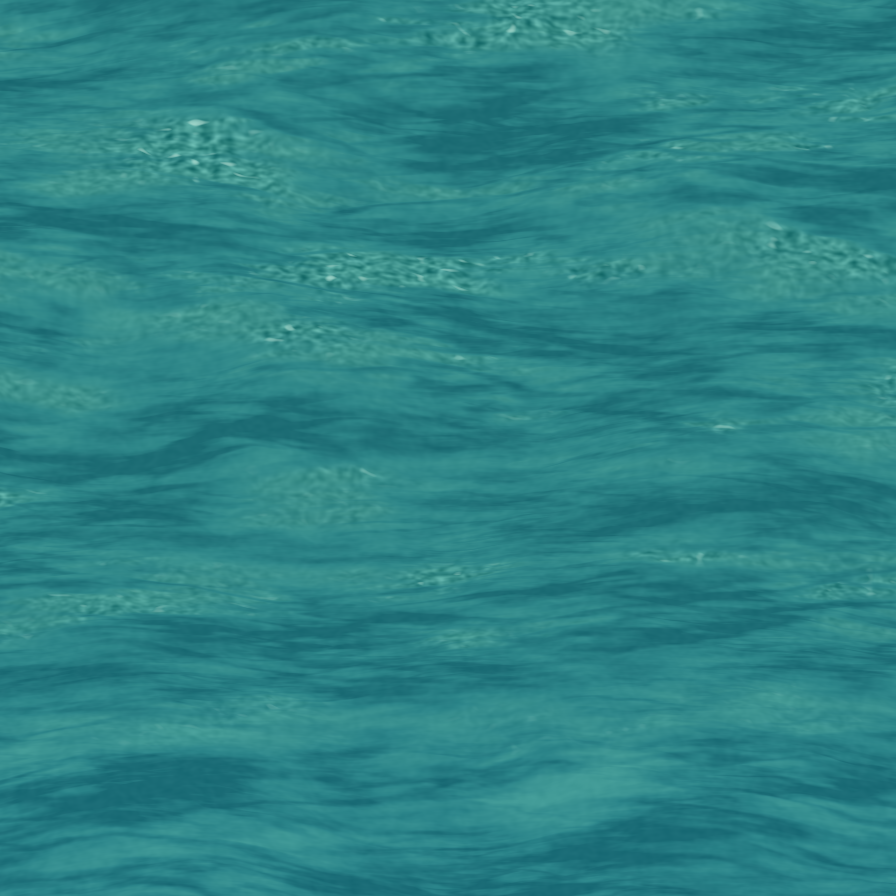
Write a Shadertoy shader that draws this texture.

```glsl
// Rippled turquoise water with dark slanting streaks and glittering shallow patches.

const vec3 DEEP = vec3(0.110, 0.425, 0.455);
const vec3 BODY = vec3(0.178, 0.525, 0.535);
const vec3 PALE = vec3(0.255, 0.600, 0.580);
const vec3 SILT = vec3(0.238, 0.552, 0.522);
const vec3 GLINT = vec3(0.740, 0.900, 0.850);

const vec2 SWELL_SCALE = vec2(2.2, 11.5);
const vec2 STREAK_SCALE = vec2(2.6, 21.0);
const vec2 WISP_SCALE = vec2(5.5, 44.0);
const vec2 RIPPLE_SCALE = vec2(11.0, 66.0);
const vec2 GRAIN_SCALE = vec2(72.0, 135.0);
const vec2 GLINT_SCALE = vec2(48.0, 120.0);
const float BEND = 0.06;
const float BRIGHTNESS = 0.70;
const float SWELL_CONTRAST = 0.80;
const float STREAK_DEPTH = 0.42;
const float WISP_DEPTH = 0.24;
const float RIPPLE_CONTRAST = 0.36;
const float GRAIN_CONTRAST = 0.21;

float hash(vec2 cell) {
    vec3 q = fract(cell.xyx * vec3(0.1031, 0.1030, 0.0973));
    q += dot(q, q.yzx + 33.33);
    return fract((q.x + q.y) * q.z);
}

vec2 gradient(vec2 cell) {
    float angle = 6.2832 * hash(cell);
    return vec2(cos(angle), sin(angle));
}

// Gradient noise, centred on zero
float noise(vec2 p) {
    vec2 i = floor(p), f = p - i;
    vec2 u = f * f * f * (f * (f * 6.0 - 15.0) + 10.0);
    vec2 e = vec2(1.0, 0.0);
    float low = mix(dot(gradient(i), f), dot(gradient(i + e), f - e), u.x);
    float high = mix(dot(gradient(i + e.yx), f - e.yx),
                     dot(gradient(i + 1.0), f - 1.0), u.x);
    return mix(low, high, u.y);
}

float fbm(vec2 p) {
    float sum = 0.0, amplitude = 1.0;
    for (int k = 0; k < 4; k++) {
        sum += amplitude * noise(p);
        p = p * 2.03 + vec2(17.3, 9.1);
        amplitude *= 0.5;
    }
    return sum;
}

// Tapered dark lines along the zero crossings of tilted, stretched noise
float streaks(vec2 p, vec2 scale, float tilt, float seed) {
    vec2 q = vec2(p.x, p.y - tilt * p.x) * scale + seed;
    float line = 1.0 - smoothstep(0.0, 0.24, abs(fbm(q)));
    float reach = smoothstep(-0.15, 0.22, noise(q * vec2(0.7, 0.35) + 41.0));
    return line * reach;
}

void mainImage(out vec4 fragColor, in vec2 fragCoord) {
    vec2 uv = fragCoord / iResolution.y;

    // Bend the long bands so they rise and fall across the canvas
    vec2 p = uv + 20.0;
    p.y += BEND * noise(uv * vec2(2.3, 3.5) + 5.0);
    p.y += 0.006 * noise(uv * vec2(9.0, 18.0) + 60.0);

    // Swell, streaks and small ripples
    float swell = fbm(vec2(p.x, p.y - 0.04 * p.x) * SWELL_SCALE);
    float dark = max(streaks(p, STREAK_SCALE, 0.11, 3.0),
                     streaks(p, STREAK_SCALE, -0.09, 77.0));
    float wisps = max(streaks(p, WISP_SCALE, 0.06, 19.0),
                      streaks(p, WISP_SCALE, -0.06, 53.0));
    float ripple = fbm(vec2(p.x, p.y - 0.03 * p.x) * RIPPLE_SCALE);
    float nearShade = 1.0 - smoothstep(0.0, 0.45, uv.y);
    float tone = BRIGHTNESS + SWELL_CONTRAST * swell - STREAK_DEPTH * dark
               - WISP_DEPTH * wisps + RIPPLE_CONTRAST * ripple - 0.15 * nearShade;
    tone = clamp(tone, 0.0, 1.1);

    vec3 color = mix(DEEP, BODY, clamp(tone * 2.0, 0.0, 1.0));
    color = mix(color, PALE, max(tone * 2.0 - 1.0, 0.0));
    color += vec3(-0.010, -0.004, 0.008) * nearShade;

    // Grainy, greyer patches on the bright crests, fading toward the bottom
    float patchArea = smoothstep(-0.08, 0.30, swell - 0.30 * dark - 0.1 * wisps + 0.03)
                    * smoothstep(0.08, 0.42, uv.y);
    vec2 g = p + 0.006 * vec2(noise(uv * 23.0), noise(uv * 27.0 + 31.0));
    float grain = noise(g * GRAIN_SCALE) + 0.6 * noise(g * GRAIN_SCALE * 1.7 + 7.0);
    float cluster = smoothstep(-0.15, 0.35, noise(uv * vec2(6.0, 15.0) + 90.0));
    color = mix(color, SILT, 0.5 * patchArea);
    color += GRAIN_CONTRAST * grain * max(patchArea * mix(0.4, 1.0, cluster), 0.10)
           * vec3(1.05, 1.0, 0.92);

    // Short bright flecks, gathered in clusters
    float fleck = noise(vec2(g.x, g.y + 0.12 * g.x) * GLINT_SCALE + 13.0);
    float sparkle = smoothstep(0.28, 0.55, fleck) * mix(0.15, 1.0, cluster) * patchArea;
    color = mix(color, GLINT, 0.62 * sparkle);

    fragColor = vec4(clamp(color, 0.0, 1.0), 1.0);
}
```
